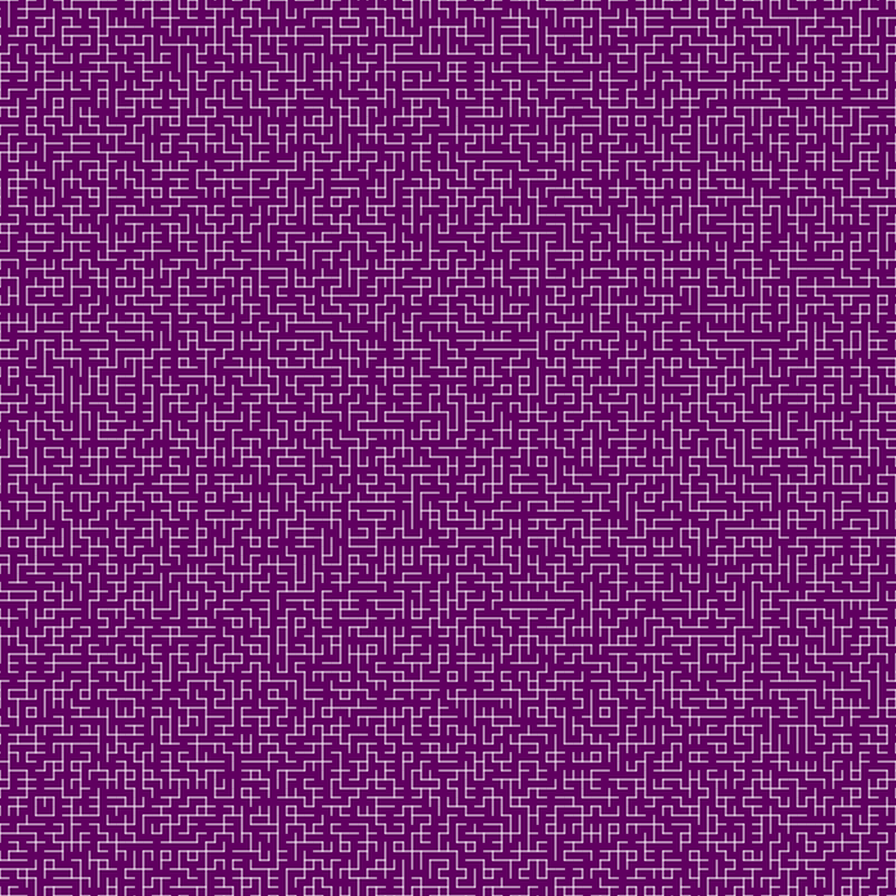
This pattern is drawn by a three.js fragment shader. Its source:

```glsl
// Dense irregular maze of thin white walls on a deep purple ground.
varying vec2 vUv;

const vec3 GROUND = vec3(0.376, 0.0, 0.376);
const vec3 WALL = vec3(1.0);
const float CELLS = 100.0;          // grid cells across the canvas
const float LINE_RADIUS = 0.00202;  // distance to the first zero of the wall profile
const float LINE_STRENGTH = 0.64;   // opacity at the wall centre
const float END_OVERHANG = 0.00065; // how far a wall reaches past its node
const float END_SOFTNESS = 0.001;   // half width of the fade at a loose end
const float PI = 3.14159265;

float hash(vec2 p) {
  return fract(sin(dot(p, vec2(127.1, 311.7))) * 43758.5453);
}

// Unit step for a quarter turn of 0 to 3.
vec2 direction(float turn) {
  float side = turn < 1.5 ? 1.0 : -1.0;
  return mod(turn, 2.0) < 0.5 ? vec2(side, 0.0) : vec2(0.0, side);
}

float randomTurn(vec2 node) {
  return floor(4.0 * hash(node + 17.0));
}

// Even nodes grow one wall in a random direction.
vec2 evenWall(vec2 node) {
  return direction(randomTurn(node));
}

// Odd nodes do the same, but turn away from walls already grown towards them.
vec2 oddWall(vec2 node) {
  float turn = randomTurn(node);
  vec2 dir = direction(turn);
  for (int i = 0; i < 3; i++) {
    if (evenWall(node + dir) == -dir) {
      turn = mod(turn + 1.0, 4.0);
      dir = direction(turn);
    }
  }
  return dir;
}

// 1 where a wall joins the node to its neighbour in the given direction.
float hasWall(vec2 node, vec2 dir) {
  bool isEven = mod(node.x + node.y, 2.0) < 0.5;
  vec2 even = isEven ? node : node + dir;
  vec2 odd = isEven ? node + dir : node;
  vec2 toOdd = odd - even;
  return evenWall(even) == toOdd || oddWall(odd) == -toOdd ? 1.0 : 0.0;
}

float sinc(float x) {
  return abs(x) < 0.001 ? 1.0 : sin(PI * x) / (PI * x);
}

// Crisp wall cross-section with a faint dark rim: a windowed sinc.
float profile(float dist) {
  float x = min(abs(dist) / LINE_RADIUS, 3.0);
  return LINE_STRENGTH * sinc(x) * sinc(x / 3.0);
}

// Coverage along an arm that starts at the node and runs outwards.
float arm(float along) {
  return smoothstep(-END_SOFTNESS, END_SOFTNESS, along + END_OVERHANG);
}

void main() {
  vec2 node = floor(vUv * CELLS + 0.5);
  vec2 offset = vUv - node / CELLS;

  // Four possible arms around the nearest node.
  float right = hasWall(node, vec2(1.0, 0.0)) * arm(offset.x);
  float left = hasWall(node, vec2(-1.0, 0.0)) * arm(-offset.x);
  float up = hasWall(node, vec2(0.0, 1.0)) * arm(offset.y);
  float down = hasWall(node, vec2(0.0, -1.0)) * arm(-offset.y);

  // Join the two axes as a soft union, keeping the dark rims.
  float across = profile(offset.y) * max(left, right);
  float upright = profile(offset.x) * max(up, down);
  float cover = across + upright - across * upright;

  vec3 color = GROUND + (WALL - GROUND) * cover;
  gl_FragColor = vec4(clamp(color, 0.0, 1.0), 1.0);
}
```
